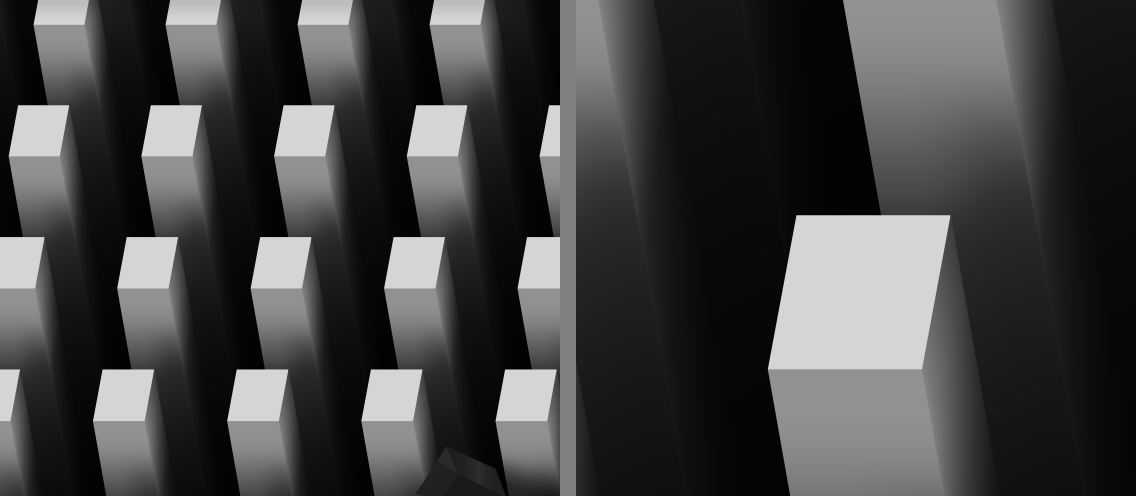
Left, the full canvas; right, a detail of the centre.
A WebGL 2 fragment shader for this pattern:

```glsl
#version 300 es
precision highp float;
// Staggered rows of tall grey square pillars fading into darkness, with a small dark block at the lower edge.

uniform vec2 u_resolution;
out vec4 fragColor;

// Pillar proportions, in units of the column pitch
const float FACE = 0.385;    // width and height of the cap
const float SLANT = 0.186;   // sideways lean of the cap
const float LEAN = 0.177;    // sideways drift of the shaft as it descends
const float REACH = FACE * (1.0 + SLANT + LEAN); // right edge of the side wall

const float CAP_GREY = 0.835;
const float SEAM_GLOW = 0.025;

// Smooth step from 0 to 1 over one pixel, centred on d = 0
float cover(float d, float px) {
  return clamp(d / px + 0.5, 0.0, 1.0);
}

// Light left on a wall at a given depth below its top
float wallLight(float depth) {
  float lit = 0.36 * (1.0 - smoothstep(0.08, 0.74, depth));
  return lit + 0.21 * exp(-max(depth - 0.55, 0.0) / 0.68);
}

// Grey in x and coverage in y for a row of pillars; q is relative to a cap's lower left corner
vec2 pillarRow(vec2 q, float px) {
  float s = fract(q.x - LEAN * q.y + 0.2) - 0.2;
  float x = s + LEAN * q.y;

  // Outline: shaft edges, cap's slanted left edge, cap's far edge
  float leftEdge = min(s, x + SLANT * q.y);
  if (q.y > 0.0) leftEdge = s;
  float mask = cover(leftEdge, px) * cover(REACH - s, px) * cover(q.y + FACE, px);

  // Side wall darkens away from the front seam
  float t = clamp((s - FACE) / (REACH - FACE), 0.0, 1.0);
  float side = wallLight(q.y + FACE * t) * mix(0.86, 0.42, t);
  side += SEAM_GLOW * exp(-max(s - FACE, 0.0) / 0.012) * exp(-max(q.y, 0.0) * 0.6);

  // Front wall, its shade rising a little towards the right
  float front = wallLight(q.y + 0.1 * smoothstep(0.1, 0.35, s) * smoothstep(0.2, 0.5, q.y));
  float grey = mix(side, front, cover(FACE - s, px));

  float cap = cover(-q.y, px) * cover(FACE - SLANT * q.y - x, px);
  return vec2(mix(grey, CAP_GREY, cap), mask);
}

// Signed distance to the line a-b, positive on its right-hand side as seen with y down
float edge(vec2 p, vec2 a, vec2 b) {
  vec2 d = normalize(b - a);
  return d.x * (p.y - a.y) - d.y * (p.x - a.x);
}

// Coverage of a convex quad given in clockwise order
float quad(vec2 p, vec2 a, vec2 b, vec2 c, vec2 d, float px) {
  float inside = min(min(edge(p, a, b), edge(p, b, c)), min(edge(p, c, d), edge(p, d, a)));
  return cover(inside, px);
}

// Dark faceted block resting at the lower edge, with a soft shadow to its right
float addBlock(float grey, vec2 p, float px) {
  vec2 peak = vec2(0.797, 0.797);
  vec2 ridge = vec2(0.818, 0.846);
  vec2 shoulder = vec2(0.781, 0.823);
  vec2 right = vec2(0.885, 0.837);
  vec2 foot = vec2(0.905, 0.890);
  vec2 base = vec2(0.787, 0.893);

  float shade = smoothstep(-0.025, 0.04, p.y - 0.828 - 0.35 * (p.x - 0.90));
  shade *= smoothstep(0.875, 0.90, p.x);
  grey *= 1.0 - 0.5 * shade;

  float glint = exp(-abs(p.x - 0.855) / 0.02);
  grey = mix(grey, 0.10, quad(p, ridge, foot, vec2(0.905, 0.91), base, px));
  grey = mix(grey, 0.13, quad(p, shoulder, ridge, base, vec2(0.742, 0.882), px));
  grey = mix(grey, 0.17, quad(p, peak, ridge, mix(ridge, shoulder, 0.5), shoulder, px));
  return mix(grey, 0.11 + 0.07 * glint, quad(p, peak, right, foot, ridge, px));
}

void main() {
  // Canvas widths, with y measured down from the top
  vec2 p = vec2(gl_FragCoord.x, u_resolution.y - gl_FragCoord.y) / u_resolution.x;
  float px = 1.0 / u_resolution.x;

  // Paint rows from back to front, each slightly larger than the last
  float grey = 0.01;
  for (int i = -4; i <= 4; i++) {
    float row = float(i);
    float pitch = 0.2357 + 0.0013 * row;
    vec2 corner = vec2(0.0599 - 0.0445 * row, 0.0443 + 0.2344 * row + 0.0005 * row * row);
    vec2 pillar = pillarRow((p - corner) / pitch, px / pitch);
    grey = mix(grey, pillar.x, pillar.y);
  }

  // Dim the top margin slightly
  grey *= mix(0.88, 1.0, smoothstep(0.0, 0.04, p.y));
  grey = addBlock(grey, p, px);
  fragColor = vec4(vec3(grey), 1.0);
}
```
